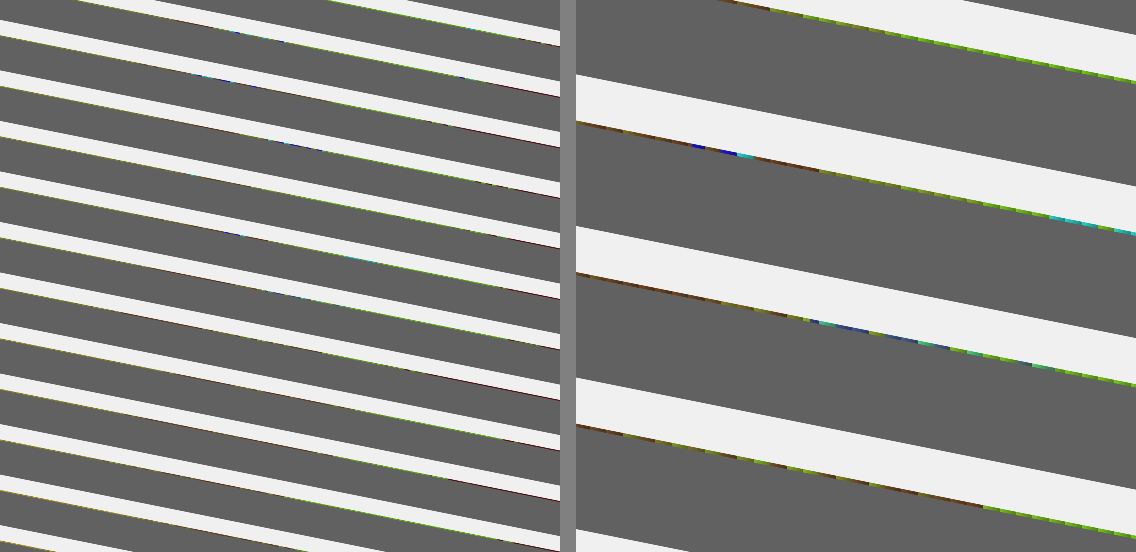
Left: the whole. Right: its middle third, enlarged.
Write a WebGL 2 fragment shader that draws this pattern.

```glsl
#version 300 es
precision highp float;
// Slanted pale stripes on grey, each with a thin speckled colour fringe below.

uniform vec2 u_resolution;
out vec4 fragColor;

// Lengths are fractions of the canvas height; band widths are fractions of a period.
const float PERIOD = 0.09153;
const float SLOPE = 0.2003;
const float FIRST_EDGE = 0.0359;
const float PALE_WIDTH = 0.304;
const float FRINGE_WIDTH = 0.022;
const float DASH_LENGTH = 0.0099;

const vec3 GREY = vec3(0.38);
const vec3 PALE = vec3(0.942);
const vec3 OLIVE = vec3(0.51, 0.52, 0.15);
const vec3 GOLD = vec3(0.72, 0.58, 0.12);
const vec3 BROWN = vec3(0.36, 0.18, 0.11);
const vec3 GREEN = vec3(0.38, 0.72, 0.08);
const vec3 DARK_RED = vec3(0.34, 0.05, 0.08);
const vec3 CYAN = vec3(0.12, 0.72, 0.70);
const vec3 BLUE = vec3(0.10, 0.08, 0.72);

float hash(vec2 p) {
    vec3 q = fract(p.xyx * 0.1031);
    q += dot(q, q.yzx + 33.33);
    return fract((q.x + q.y) * q.z);
}

// Smooth noise along x, independent for each row.
float rowNoise(float x, float row) {
    float cell = floor(x);
    float blend = smoothstep(0.0, 1.0, x - cell);
    return mix(hash(vec2(cell, row)), hash(vec2(cell + 1.0, row)), blend);
}

// Antialiased step at an edge.
float edge(float position, float value, float soft) {
    return smoothstep(position - soft, position + soft, value);
}

// Fringe colour drifts from gold through brown and green to dark red.
vec3 fringeColor(vec2 p, float row) {
    float along = p.x / DASH_LENGTH;
    float dash = floor(along);
    float jitter = hash(vec2(dash, row + 40.0));
    float drift = rowNoise(p.x * 7.0, row + 10.0);
    float s = p.x + 0.25 * (drift - 0.5) + 0.12 * (jitter - 0.5);

    vec3 color = mix(OLIVE, GOLD, 0.7 * (1.0 - smoothstep(0.0, 0.6, p.y + s)));
    float brownZone = smoothstep(0.25, 0.40, s) * (1.0 - smoothstep(0.45, 0.58, s));
    color = mix(color, BROWN, 0.85 * brownZone);
    color = mix(color, GREEN, 0.8 * smoothstep(0.48, 0.65, s));
    color = mix(color, DARK_RED, smoothstep(0.82, 0.92, s));

    // Short runs of cold flecks, mostly in the upper half.
    float run = rowNoise(p.x * 14.0, row + 70.0);
    float cold = step(0.80, run) * step(0.40, jitter) * smoothstep(0.25, 0.40, p.x);
    cold *= smoothstep(0.35, 0.55, p.y);
    color = mix(color, mix(CYAN, BLUE, step(0.70, jitter)), cold);

    // Each dash fades towards its dark end.
    return color * mix(1.15, 0.75, fract(along));
}

void main() {
    vec2 p = gl_FragCoord.xy / u_resolution.y;

    // Stripe coordinate counted downward from the first pale edge.
    float t = (1.0 - p.y - SLOPE * p.x - FIRST_EDGE) / PERIOD;
    float row = floor(t + 0.3);
    float f = t - row;
    float soft = 0.4 / (u_resolution.y * PERIOD);

    // Pale band, then fringe, then grey.
    vec3 color = mix(GREY, PALE, edge(0.0, f, soft));
    color = mix(color, fringeColor(p, row), edge(PALE_WIDTH, f, soft));
    color = mix(color, GREY, edge(PALE_WIDTH + FRINGE_WIDTH, f, soft));

    fragColor = vec4(color, 1.0);
}
```
